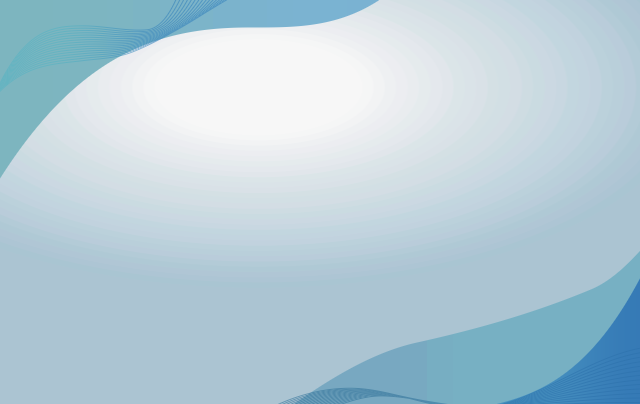
Reproduce this background procedurally as a Shadertoy shader.

```glsl
#define GLOW_CENTER vec2(0.404, 0.784)
#define GLOW_RADII vec2(0.681, 0.498)
#define GLOW_CORE 0.215
#define RINGS 30.0
#define RING_TINT 0.006
#define STRANDS 16
#define STRAND_WIDTH 0.0017
#define STRAND_OPACITY 0.8
#define WAVE_STEPS 24.0

// Cubic span between two nodes, each holding x, y and slope
float span(float x, vec3 a, vec3 b) {
    float w = b.x - a.x;
    float t = clamp((x - a.x) / w, 0.0, 1.0);
    float s = 1.0 - t;
    return mix(a.y, b.y, t * t * (3.0 - 2.0 * t))
         + w * t * s * (a.z * s - b.z * t);
}

// Smooth height curve through four nodes
float wave(float x, vec3 a, vec3 b, vec3 c, vec3 d) {
    if (x < b.x) return span(x, a, b);
    if (x < c.x) return span(x, b, c);
    return span(x, c, d);
}

// Signed distance in screen samples, from the local gradient
float screenDistance(float f) {
    return f / max(length(vec2(dFdx(f), dFdy(f))), 1e-6);
}

float fillAbove(float f) {
    return clamp(0.5 + screenDistance(f), 0.0, 1.0);
}

float strand(float f) {
    float width = STRAND_WIDTH * iResolution.y;
    float coverage = clamp(0.5 * max(width, 1.0) + 0.5 - abs(screenDistance(f)), 0.0, 1.0);
    return coverage * min(width, 1.0);
}

// Concentric elliptical steps from white to pale blue
vec3 glow(vec2 uv) {
    float r = length((uv - GLOW_CENTER) / GLOW_RADII);
    float level = clamp((r - GLOW_CORE) / (1.0 - GLOW_CORE), 0.0, 1.0) * RINGS;
    float edge = max(fwidth(level), 0.25);
    float ring = floor(level) + smoothstep(1.0 - edge, 1.0, fract(level));
    float t = ring / RINGS;
    vec3 color = mix(vec3(0.968), vec3(0.925, 0.933, 0.945), smoothstep(0.0, 0.14, t));
    color = mix(color, vec3(0.83, 0.875, 0.895), smoothstep(0.08, 0.46, t));
    color = mix(color, vec3(0.765, 0.835, 0.875), smoothstep(0.38, 0.7, t));
    color = mix(color, vec3(0.67, 0.77, 0.825), smoothstep(0.6, 1.0, t));
    float tint = sin(ring * 1.9) * smoothstep(0.0, 0.3, t) * (1.0 - smoothstep(0.97, 1.0, t));
    return color + RING_TINT * tint * vec3(1.4, -0.4, 0.6);
}

// Fan of strands twisting through the upper left
float upperStrands(vec2 uv) {
    float cover = 0.0;
    for (int i = 0; i < STRANDS; i++) {
        float k = float(i) / float(STRANDS - 1);
        vec3 a = mix(vec3(0.0, 0.794, 3.16), vec3(0.0, 0.774, 1.58), k);
        vec3 b = mix(vec3(0.13, 0.936, 0.0), vec3(0.13, 0.85, 0.2), k);
        vec3 c = mix(vec3(0.228, 0.926, 0.1), vec3(0.208, 0.872, 0.63), k);
        vec3 d = mix(vec3(0.28, 1.02, 4.0), vec3(0.376, 1.02, 0.87), k);
        cover = max(cover, strand(uv.y - wave(uv.x, a, b, c, d)));
    }
    return cover;
}

// Fan of strands along the bottom, widening to the right
float lowerStrands(vec2 uv) {
    float cover = 0.0;
    for (int i = 0; i < STRANDS; i++) {
        float k = float(i) / float(STRANDS - 1);
        vec3 a = mix(vec3(0.42, -0.012, 0.8), vec3(0.5, -0.02, 0.6), k);
        vec3 b = mix(vec3(0.547, 0.039, 0.0), vec3(0.6, 0.02, -0.05), k);
        vec3 c = mix(vec3(0.74, -0.012, 0.05), vec3(0.74, -0.006, 0.0), k);
        vec3 d = mix(vec3(1.0, 0.138, 0.3), vec3(1.0, -0.03, -0.1), k);
        cover = max(cover, strand(uv.y - wave(uv.x, a, b, c, d)));
    }
    return cover;
}

void mainImage(out vec4 fragColor, in vec2 fragCoord) {
    vec2 uv = fragCoord / iResolution.xy;
    float stepX = floor(uv.x * WAVE_STEPS) / WAVE_STEPS;
    vec3 color = glow(uv);

    // Upper left wave
    float upperEdge = uv.x < 0.391
        ? span(uv.x, vec3(0.0, 0.558, 2.5), vec3(0.391, 0.932, 0.0))
        : span(uv.x, vec3(0.391, 0.932, 0.0), vec3(0.612, 1.022, 1.25));
    vec3 upperColor = mix(vec3(0.49, 0.71, 0.75), vec3(0.48, 0.70, 0.825),
                          smoothstep(0.05, 0.52, stepX));
    color = mix(color, upperColor, fillAbove(uv.y - upperEdge));

    // Lower right wave
    float lowerEdge = wave(uv.x, vec3(0.44, -0.022, 1.15), vec3(0.651, 0.152, 0.35),
                           vec3(0.924, 0.284, 0.66), vec3(1.0, 0.379, 1.75));
    vec3 lowerColor = mix(vec3(0.47, 0.66, 0.755), vec3(0.465, 0.69, 0.765),
                          smoothstep(0.6, 0.7, stepX));
    color = mix(color, lowerColor, fillAbove(lowerEdge - uv.y));

    // Deep blue corner
    float cornerEdge = span(uv.x, vec3(0.765, -0.004, 0.35), vec3(1.0, 0.311, 3.0));
    vec3 cornerColor = mix(vec3(0.28, 0.57, 0.75), vec3(0.21, 0.48, 0.715),
                           smoothstep(0.82, 1.0, uv.x));
    color = mix(color, cornerColor, fillAbove(cornerEdge - uv.y));

    // Fine strands
    vec3 upperInk = mix(vec3(0.32, 0.70, 0.765), vec3(0.18, 0.49, 0.73), smoothstep(0.08, 0.26, uv.x));
    vec3 lowerInk = mix(vec3(0.17, 0.43, 0.59), vec3(0.17, 0.44, 0.67), smoothstep(0.6, 0.85, uv.x));
    color = mix(color, upperInk, STRAND_OPACITY * upperStrands(uv));
    color = mix(color, lowerInk, STRAND_OPACITY * lowerStrands(uv));
    fragColor = vec4(color, 1.0);
}
```
